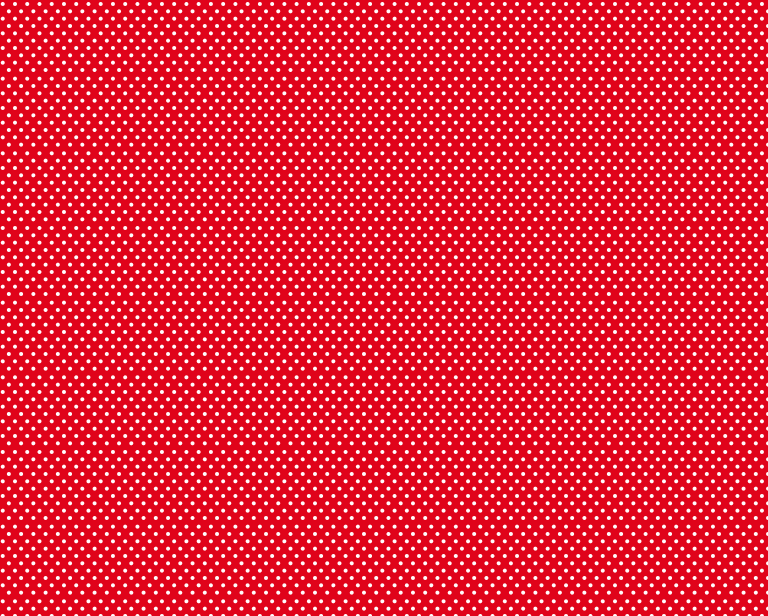
A WebGL 2 fragment shader for this pattern:

```glsl
#version 300 es
precision highp float;
// Small white polka dots on red, in staggered rows grouped into bands of ten.

uniform vec2 u_resolution;
out vec4 outColor;

const vec3 RED = vec3(0.88, 0.01, 0.10);
const vec3 WHITE = vec3(1.0, 0.985, 0.985);

// Lengths are fractions of the canvas width.
const float DOT_RADIUS = 0.00256;
const float DOT_PITCH = 0.015944;    // between dots in a row
const float ROW_PITCH = 0.00955;     // between rows in a band
const float BAND_HEIGHT = 0.09722;   // ten rows and a slightly wider seam
const float ROWS_PER_BAND = 10.0;
const vec2 FIRST_DOT = vec2(0.00357, 0.0052);  // from the upper left corner

// Vector from the centre of the nearest dot.
vec2 dotOffset(vec2 p) {
    vec2 q = p - FIRST_DOT;

    // Row within the band; the last row also owns the seam.
    float y = mod(q.y + 0.5 * ROW_PITCH, BAND_HEIGHT);
    float row = min(floor(y / ROW_PITCH), ROWS_PER_BAND - 1.0);

    // Odd rows shift by half a pitch.
    float x = q.x / DOT_PITCH - 0.5 * mod(row, 2.0);
    return vec2((fract(x + 0.5) - 0.5) * DOT_PITCH,
                y - (row + 0.5) * ROW_PITCH);
}

void main() {
    float pixel = 1.0 / u_resolution.x;
    vec2 p = vec2(gl_FragCoord.x, u_resolution.y - gl_FragCoord.y) * pixel;

    // Linear edge one pixel wide.
    float edge = length(dotOffset(p)) - DOT_RADIUS;
    float coverage = clamp(0.5 - edge / pixel, 0.0, 1.0);

    outColor = vec4(mix(RED, WHITE, coverage), 1.0);
}
```
